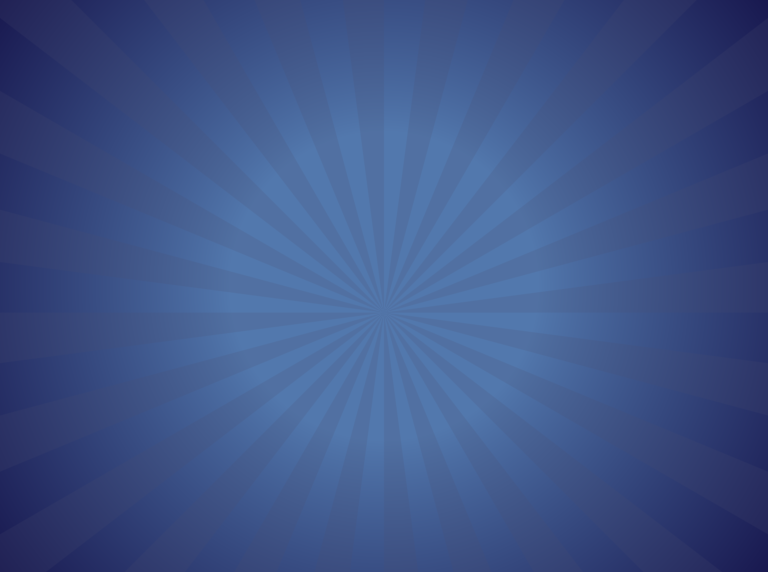
This background is drawn by a Shadertoy shader. Its source:

```glsl
// A blue sunburst: dusty translucent rays spread from a hub below the centre
// over a round glow that darkens to navy in the corners.
// The rays come from the sign of a sine of the angle; the glow from a distance ramp.

const float RAY_COUNT    = 24.0;
const vec2  HUB          = vec2(0.5, 0.4535);  // fraction of the canvas
const vec2  GLOW_CENTRE  = vec2(0.5, 0.5);     // fraction of the canvas
const float GLOW_INNER   = 0.27;               // radii in canvas heights
const float GLOW_OUTER   = 0.835;
const float GLOW_CURVE   = 0.92;
const float EDGE_SOFT    = 0.85;               // half width of ray edges in pixels
const vec3  GLOW_BLUE    = vec3(0.322, 0.470, 0.678);
const vec3  CORNER_NAVY  = vec3(0.096, 0.096, 0.312);
const vec3  RAY_DUST     = vec3(0.290, 0.300, 0.430);
const float RAY_OPACITY  = 0.175;

// Flat bright core falling off to the corner colour
vec3 glow(vec2 p) {
    float ramp = (length(p) - GLOW_INNER) / (GLOW_OUTER - GLOW_INNER);
    return mix(GLOW_BLUE, CORNER_NAVY, pow(clamp(ramp, 0.0, 1.0), GLOW_CURVE));
}

// Coverage of the evenly spaced rays, with smooth edges
float rays(vec2 p, float softness) {
    float angle = atan(p.y, p.x);
    float edgeDistance = sin(angle * RAY_COUNT) * length(p) / RAY_COUNT;
    return smoothstep(-softness, softness, edgeDistance);
}

void mainImage(out vec4 fragColor, in vec2 fragCoord) {
    vec2 uv = fragCoord / iResolution.xy;
    vec2 aspect = vec2(iResolution.x / iResolution.y, 1.0);

    vec3 colour = glow((uv - GLOW_CENTRE) * aspect);
    float rayMask = rays((uv - HUB) * aspect, EDGE_SOFT / iResolution.y);
    colour = mix(colour, RAY_DUST, RAY_OPACITY * rayMask);

    fragColor = vec4(colour, 1.0);
}
```
